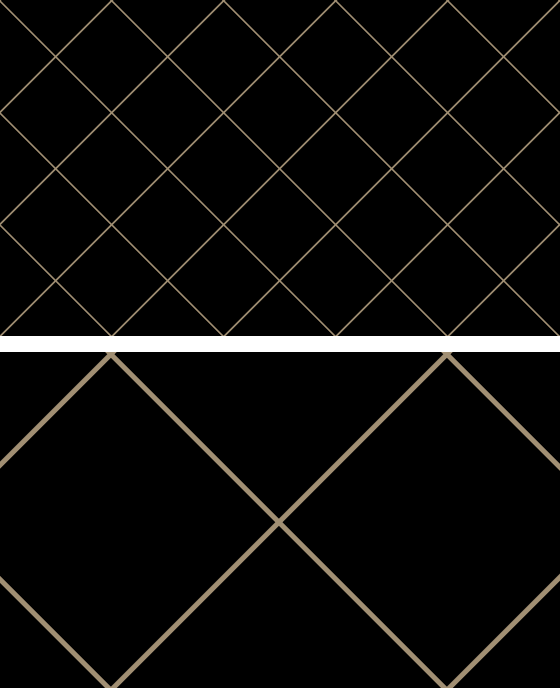
Top: the whole. Bottom: its middle third, enlarged.
A Shadertoy shader for this pattern:

```glsl
#define ROWS 3.0
#define LINE_WIDTH 0.0050
#define CENTRE_SHIFT vec2(-0.0011, -0.0022)
#define LINE_COLOR vec3(0.63, 0.56, 0.45)
#define GROUND_COLOR vec3(0.0)

// Distance from each of the two diagonal line families, in canvas heights
vec2 diagonalDistance(vec2 p) {
    vec2 diagonal = vec2(p.x + p.y, p.x - p.y) * ROWS;
    return abs(diagonal - round(diagonal)) / (ROWS * sqrt(2.0));
}

void mainImage(out vec4 fragColor, in vec2 fragCoord) {
    // Canvas heights, measured from the central crossing
    vec2 p = (fragCoord - 0.5 * iResolution.xy) / iResolution.y - CENTRE_SHIFT;
    float pixel = 1.0 / iResolution.y;

    // Smooth coverage of both families, joined at the crossings
    vec2 edge = 0.5 * LINE_WIDTH - diagonalDistance(p);
    vec2 coverage = clamp(edge / pixel + 0.5, 0.0, 1.0);
    float lattice = 1.0 - (1.0 - coverage.x) * (1.0 - coverage.y);

    fragColor = vec4(mix(GROUND_COLOR, LINE_COLOR, lattice), 1.0);
}
```
